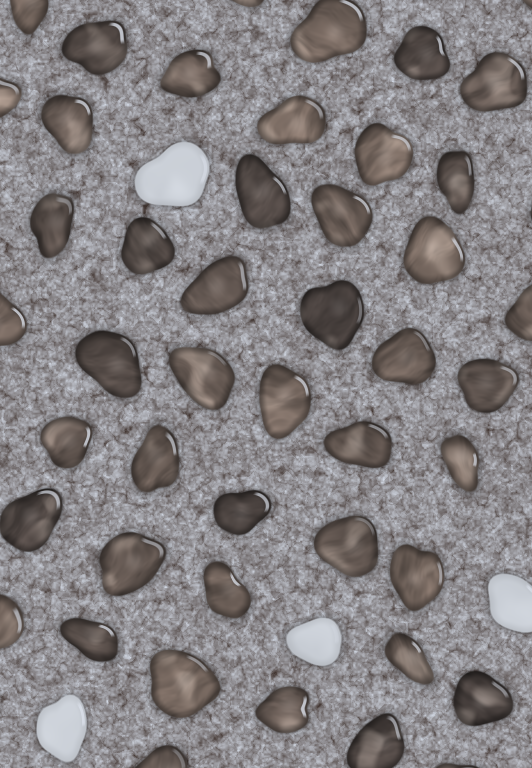
This texture is drawn by a Shadertoy shader. Its source:

```glsl
float hash(vec2 p) {
    vec3 h = fract(p.xyx * 0.1031);
    h += dot(h, h.yzx + 33.33);
    return fract((h.x + h.y) * h.z);
}

vec2 hash2(vec2 p) {
    return vec2(hash(p + 17.3), hash(p + 71.9));
}

float noise(vec2 p) {
    vec2 i = floor(p), f = fract(p);
    f = f * f * (3.0 - 2.0 * f);
    return mix(mix(hash(i), hash(i + vec2(1, 0)), f.x),
               mix(hash(i + vec2(0, 1)), hash(i + vec2(1, 1)), f.x), f.y);
}

float fbm(vec2 p) {
    return 0.55 * noise(p) + 0.3 * noise(p * 2.1 + 9.0) + 0.15 * noise(p * 4.3 + 31.0);
}

mat2 rotation(float a) {
    return mat2(cos(a), sin(a), -sin(a), cos(a));
}

// Distance to the nearest crumb centre, and that crumb's random tone
vec2 crumbs(vec2 p) {
    vec2 cell = floor(p), nearest = vec2(9.0, 0.0);
    for (int y = -1; y <= 1; y++)
    for (int x = -1; x <= 1; x++) {
        vec2 id = cell + vec2(x, y);
        float d = length(id + hash2(id) - p);
        if (d < nearest.x) nearest = vec2(d, hash(id + 5.0));
    }
    return nearest;
}

// Rough cemented sand
vec3 gritColor(vec2 p) {
    vec2 warped = p + 0.06 * vec2(noise(p * 14.0), noise(p * 14.0 + 50.0));
    vec2 lump = crumbs(warped * 9.0);
    vec2 grain = crumbs(warped * 23.0 + 40.0);
    float t = 0.53 + 0.28 * (0.45 - lump.x) + 0.18 * (lump.y - 0.5);
    t += 0.25 * (0.45 - grain.x) + 0.22 * (grain.y - 0.5);
    t += 0.36 * (noise(p * 42.0) - 0.5) + 0.16 * (fbm(p * 2.5) - 0.5);
    t -= 0.3 * smoothstep(0.55, 0.85, lump.x) * noise(p * 6.0);
    t += 0.2 * smoothstep(0.8, 1.0, noise(p * 33.0 + 8.0));
    return mix(vec3(0.33, 0.29, 0.28), vec3(0.78, 0.80, 0.84), clamp(t, -0.15, 1.1));
}

// Signed distance of a rounded, lopsided stone in its own frame
float stoneDistance(vec2 q, vec2 id) {
    float size = mix(0.72, 1.0, hash(id + 3.0));
    vec2 axes = size * vec2(0.39, mix(0.24, 0.34, hash(id + 8.0)));
    vec2 e = q / axes;
    float a = atan(e.y, e.x);
    float outline = 1.0 + 0.09 * sin(2.0 * a + 6.3 * hash(id + 11.0))
                  + 0.09 * sin(3.0 * a + 6.3 * hash(id + 12.0))
                  + 0.03 * sin(5.0 * a + 6.3 * hash(id + 13.0));
    return (length(e) - outline) * axes.y;
}

// Polished stone: veins, dark rim and glossy reflections
vec3 stoneColor(vec2 q, vec2 offset, vec2 id, float d) {
    vec2 flow = q + 0.12 * vec2(noise(q * 5.0 + id * 3.7), noise(q * 5.0 + id * 5.1));
    float vein = fbm(rotation(6.3 * hash(id + 21.0)) * flow * vec2(3.0, 9.0) + id * 7.0);
    float cloud = noise(flow * 4.5 + id * 9.0);
    vec3 brown = mix(vec3(0.28, 0.25, 0.24), vec3(0.48, 0.42, 0.385), hash(id + 22.0));
    vec3 col = brown * (0.66 + 0.62 * vein);
    col += 0.16 * vec3(1.0, 0.95, 0.9) * smoothstep(0.5, 0.9, cloud);
    float rim = smoothstep(0.0, -0.09, d);
    col *= mix(0.62, 1.0, rim) * (1.0 - 0.3 * offset.y);

    float pale = step(0.91, hash(id + 23.0));
    vec3 white = vec3(0.80, 0.82, 0.85) + 0.06 * (cloud - 0.5);
    col = mix(col, white * mix(0.93, 1.0, rim), pale);

    vec2 facing = offset / max(length(offset), 0.001);
    float lightAngle = 0.55 + 0.9 * (hash(id + 24.0) - 0.5);
    float toward = dot(facing, vec2(cos(lightAngle), sin(lightAngle)));
    float glint = smoothstep(0.022, 0.008, abs(d + 0.035)) * smoothstep(0.86, 0.96, toward);
    float sheen = smoothstep(0.15, 0.0, length(offset - 0.1 * (hash2(id) - 0.3)));
    col += 0.08 * sheen * (1.0 - pale);
    return mix(col, vec3(0.86, 0.88, 0.92), glint * mix(0.3, 0.85, hash(id + 25.0)));
}

void mainImage(out vec4 fragColor, in vec2 fragCoord) {
    vec2 p = fragCoord / iResolution.y * 8.0;
    float pixel = 8.0 / iResolution.y;

    // Nearest stone on a tilted, jittered grid
    mat2 tilt = rotation(0.35);
    vec2 g = tilt * p + 20.0;
    vec2 cell = floor(g), stoneId = cell, stoneQ = vec2(0), stoneOffset = vec2(0);
    float d = 9.0;
    for (int y = -1; y <= 1; y++)
    for (int x = -1; x <= 1; x++) {
        vec2 id = cell + vec2(x, y);
        vec2 offset = (g - id - 0.5 - 0.3 * (hash2(id) - 0.5)) * tilt;
        vec2 q = rotation(6.3 * hash(id + 2.0)) * offset;
        float stone = stoneDistance(q, id);
        if (stone < d) {
            d = stone;
            stoneId = id;
            stoneQ = q;
            stoneOffset = offset;
        }
    }

    // Contact shadow and thin wet edge around each stone
    vec3 col = gritColor(p);
    col *= 1.0 - 0.22 * smoothstep(0.08, 0.0, d);
    col += 0.1 * smoothstep(0.02, 0.0, abs(d - 0.025)) * noise(p * 5.0);

    vec3 stone = stoneColor(stoneQ, stoneOffset, stoneId, d);
    col = mix(col, stone, smoothstep(pixel, -pixel, d));
    fragColor = vec4(clamp(col, 0.0, 1.0), 1.0);
}
```
